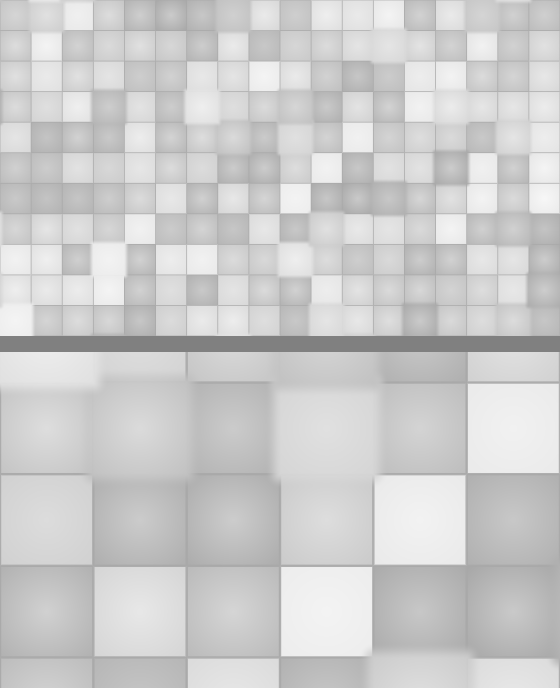
Top: the whole. Bottom: its middle third, enlarged.
Write a Shadertoy shader that draws this pattern.

```glsl
const vec2 GRID = vec2(18.0, 11.0);   // tiles across and down
const float DARK_TONE = 0.715;
const float LIGHT_TONE = 0.945;
const float DARK_SHADING = 0.11;      // centre-to-corner falloff of dark tiles
const float LIGHT_SHADING = 0.04;     // centre-to-corner falloff of light tiles
const float LINE_TONE = 0.66;
const float LINE_OPACITY = 0.9;
const float LINE_WIDTH = 0.026;       // in tiles
const float GLOW_SHARE = 0.16;        // share of tiles with soft edges
const float GLOW_REACH = 0.16;        // in tiles

float hash(vec2 cell, float seed) {
    vec3 p = fract(vec3(cell, seed) * vec3(0.1031, 0.1137, 0.0973));
    p += dot(p, p.yzx + 33.33);
    return fract((p.x + p.y) * p.z);
}

// Tile grey, brighter at the centre; p runs from -0.5 to 0.5 inside the tile
float tileTone(vec2 cell, vec2 p) {
    float lightness = hash(cell, 3.0);
    float tone = mix(DARK_TONE, LIGHT_TONE, lightness);
    float shading = mix(DARK_SHADING, LIGHT_SHADING, lightness);
    shading *= mix(0.6, 1.3, hash(cell, 17.0));
    return tone + shading * (0.54 - min(length(p) * 1.414, 1.1));
}

float boxDistance(vec2 p, float halfSize) {
    vec2 d = abs(p) - halfSize;
    return length(max(d, 0.0)) + min(max(d.x, d.y), 0.0);
}

// Line coverage on each axis, averaged over one pixel
float gridLine(vec2 p, vec2 pixel) {
    vec2 edgeDistance = 0.5 - abs(p);
    vec2 reach = vec2(0.5 * LINE_WIDTH);
    vec2 upper = min(edgeDistance + 0.5 * pixel, reach);
    vec2 lower = max(edgeDistance - 0.5 * pixel, -reach);
    vec2 coverage = clamp((upper - lower) / pixel, 0.0, 1.0);
    return max(coverage.x, coverage.y);
}

void mainImage(out vec4 fragColor, in vec2 fragCoord) {
    vec2 grid = fragCoord / iResolution.xy * GRID;
    vec2 pixel = GRID / iResolution.xy;
    vec2 cell = floor(grid);
    vec2 local = grid - cell - 0.5;

    // Flat tiles and the thin grid
    float tone = tileTone(cell, local);
    tone = mix(tone, LINE_TONE, LINE_OPACITY * gridLine(local, pixel));

    // Soft tiles spill over the lines and their neighbours
    for (int y = -1; y <= 1; y++) {
        for (int x = -1; x <= 1; x++) {
            vec2 offset = vec2(x, y);
            vec2 neighbour = cell + offset;
            if (hash(neighbour, 29.0) > GLOW_SHARE) continue;
            vec2 p = local - offset;
            float glow = 1.0 - smoothstep(-0.02, GLOW_REACH, boxDistance(p, 0.5));
            tone = mix(tone, tileTone(neighbour, p), glow);
        }
    }

    fragColor = vec4(vec3(tone), 1.0);
}
```
